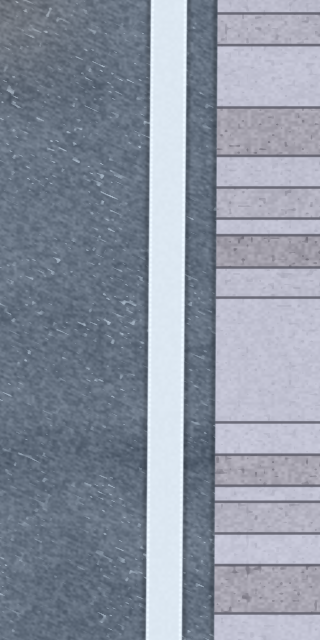
This texture is drawn by a Shadertoy shader. Its source:

```glsl
// Grey asphalt with a painted white line beside a strip of pale paving slabs.

float hash(vec2 p) {
    vec3 q = fract(vec3(p.xyx) * 0.1031);
    q += dot(q, q.yzx + 33.33);
    return fract((q.x + q.y) * q.z);
}

float noise(vec2 p) {
    vec2 cell = floor(p), f = fract(p);
    f = f * f * (3.0 - 2.0 * f);
    return mix(mix(hash(cell), hash(cell + vec2(1, 0)), f.x),
               mix(hash(cell + vec2(0, 1)), hash(cell + vec2(1, 1)), f.x), f.y);
}

float fbm(vec2 p) {
    float sum = 0.0, amp = 0.5;
    for (int i = 0; i < 4; i++) {
        sum += amp * noise(p);
        p = mat2(0.8, 0.6, -0.6, 0.8) * p * 2.03 + 7.1;
        amp *= 0.5;
    }
    return sum / 0.9375;
}

// Rough tarmac: soft patches, slanted grain and scattered bright chips
vec3 asphalt(vec2 p) {
    vec2 slant = mat2(0.91, -0.41, 0.41, 0.91) * p;
    float patches = fbm(p * vec2(4.0, 7.0) + 3.0) - 0.5;
    float grain = noise(slant * vec2(65.0, 130.0)) - 0.5;
    float fine = noise(p * 125.0 + 40.0) - 0.5;
    float chips = smoothstep(0.77, 0.98, noise(slant * vec2(58.0, 125.0) + 91.0));
    chips *= smoothstep(0.3, 0.7, fbm(p * 9.0 + 20.0));
    vec3 col = vec3(0.395, 0.442, 0.502);
    col += 0.10 * patches + 0.10 * grain + 0.07 * fine;
    col += vec3(0.23, 0.24, 0.24) * chips;
    col -= 0.03 * exp(-pow((p.y - 1.42) / 0.12, 2.0));
    // Warm, dusty upper left corner
    col += vec3(0.03, 0.005, -0.02) * exp(-14.0 * dot(p, p));
    return col;
}

// Slabs of varied depth, split by thin dark joints
vec3 paving(vec2 p, float pixel) {
    const float joints[16] = float[16](
        0.042, 0.141, 0.336, 0.487, 0.586, 0.683, 0.735, 0.836,
        0.930, 1.320, 1.421, 1.518, 1.568, 1.667, 1.766, 1.917);
    const float tones[17] = float[17](
        0.74, 0.70, 0.76, 0.64, 0.75, 0.70, 0.76, 0.62, 0.74,
        0.76, 0.77, 0.65, 0.76, 0.70, 0.77, 0.65, 0.77);
    float tone = tones[0], nearest = 9.0;
    for (int i = 0; i < 16; i++) {
        float d = p.y - joints[i];
        tone = mix(tone, tones[i + 1], smoothstep(-pixel, pixel, d));
        nearest = min(nearest, abs(d));
    }
    float rough = smoothstep(0.78, 0.62, tone);
    float grain = noise(p * vec2(95.0, 115.0) + 12.0) - 0.5;
    float pits = smoothstep(0.76, 0.95, noise(p * vec2(75.0, 90.0) + 57.0));
    vec3 col = tone + mix(vec3(-0.005, 0.0, 0.065), vec3(0.01, 0.0, 0.045), rough);
    col += (0.05 + 0.06 * rough) * grain + 0.04 * (fbm(p * 14.0) - 0.5);
    col -= (0.04 + 0.09 * rough) * pits;
    float joint = 1.0 - smoothstep(0.0015, 0.0035 + pixel, nearest);
    return mix(col, vec3(0.36, 0.36, 0.41), 0.85 * joint);
}

void mainImage(out vec4 fragColor, in vec2 fragCoord) {
    // x runs 0..1 rightwards, y runs 0..2 downwards
    vec2 uv = fragCoord / iResolution.xy;
    vec2 p = vec2(uv.x, 2.0 * (1.0 - uv.y));
    float pixel = 1.0 / iResolution.x;

    vec3 col = asphalt(p);

    // Paving strip with a dark seam along its left side
    float kerb = p.x - mix(0.680, 0.669, p.y * 0.5);
    col *= 1.0 - 0.22 * exp(-pow((kerb + 0.006) / 0.009, 2.0));
    col = mix(col, paving(p, pixel), smoothstep(-pixel, pixel, kerb));

    // Painted line, leaning slightly left towards the bottom
    float centre = mix(0.528, 0.512, p.y * 0.5);
    float edge = abs(p.x - centre) - 0.0565;
    col *= 1.0 - 0.20 * exp(-pow((edge - 0.006) / 0.008, 2.0));
    vec3 paint = vec3(0.865, 0.908, 0.948);
    paint += 0.018 * (noise(p * 100.0) - 0.5);
    float beads = 0.5 + 0.5 * cos(6.2832 * p.y * 64.0);
    paint += (0.03 + 0.05 * beads) * exp(-pow((edge + 0.006) / 0.004, 2.0));
    col = mix(col, paint, 1.0 - smoothstep(-pixel, pixel, edge));

    fragColor = vec4(clamp(col, 0.0, 1.0), 1.0);
}
```
